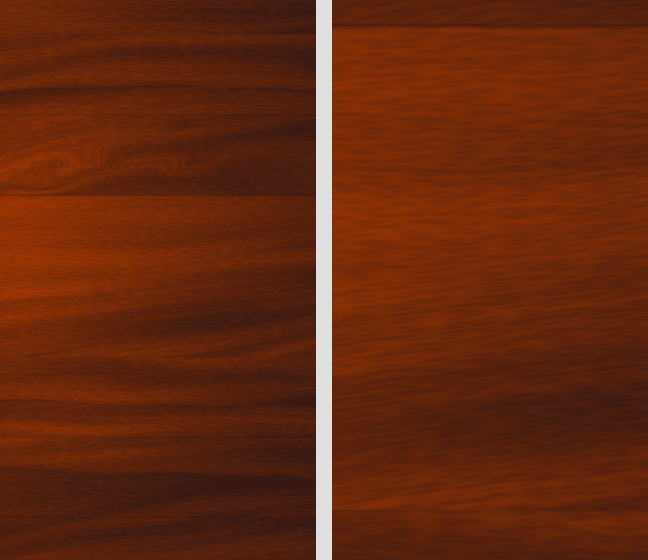
Left: the whole. Right: its middle third, enlarged.
Reproduce this texture procedurally as a WebGL 1 fragment shader.

```glsl
precision highp float;
uniform vec2 u_resolution;

vec2 hash2(vec2 p) {
  return fract(sin(vec2(dot(p, vec2(127.1, 311.7)), dot(p, vec2(269.5, 183.3)))) * 43758.55);
}

// Distance to the nearest scattered cell point
float cellular(vec2 p) {
  vec2 cell = floor(p);
  float nearest = 4.0;
  for (int j = -1; j <= 1; j++) {
    for (int i = -1; i <= 1; i++) {
      vec2 c = cell + vec2(float(i), float(j));
      nearest = min(nearest, length(c + hash2(c) - p));
    }
  }
  return nearest;
}

// Layered sines across the grain, bent slowly along it
float grainLines(float g, float x, float seed) {
  float sum = 0.0, amp = 0.5, freq = 70.0;
  for (int i = 0; i < 6; i++) {
    float n = float(i);
    float bend = sin(freq * 0.31 * g + x * (3.0 + 0.9 * n) + seed * (n + 1.3));
    float swell = 0.7 + 0.5 * sin(freq * 0.19 * g - x * (5.0 + n) + 2.0 * seed);
    sum += amp * swell * sin(freq * g + seed + 2.2 * bend);
    freq *= 1.83;
    amp *= 0.85;
    seed += 2.1;
  }
  return sum;
}

// Wide light and dark bands that run with the grain
float grainBands(float g, float x, float seed) {
  float a = sin(41.0 * g + 1.6 * sin(17.0 * g + 4.0 * x + seed) + seed);
  float b = sin(88.0 * g + 2.0 * sin(29.0 * g - 5.0 * x) + 2.3 * seed);
  return 0.6 * a + 0.5 * b;
}

// Dark streak with a crisp upper edge and a soft lower one
float vein(vec2 p, float height, float slope, float falloff) {
  float d = p.y - height - slope * p.x + 0.005 * sin(9.0 * p.x + 40.0 * height);
  d += 0.0015 * sin(31.0 * p.x + 2.0);
  return exp(-abs(d) * (d > 0.0 ? 300.0 : falloff));
}

float knot(vec2 p, vec2 center, vec2 size) {
  vec2 d = (p - center) / size;
  d += vec2(0.5 * sin(2.3 * d.y + center.x * 19.0), 0.5 * sin(1.7 * d.x + center.x * 30.0));
  return exp(-dot(d, d));
}

void main() {
  vec2 p = gl_FragCoord.xy / u_resolution.y;
  float pixel = 1.0 / u_resolution.y;

  // Horizontal planks; the widest one spans two rows
  float pitch = 0.1439;
  float row = (p.y - 0.0755) / pitch;
  float plank = floor(row);
  float wide = 1.0 - step(0.75, abs(plank - 2.5));
  float figured = 1.0 - step(0.5, abs(plank - 4.0));
  plank = mix(plank, 3.0, wide);
  float seed = 6.28 * hash2(vec2(plank, 3.0)).x;

  // Grain coordinate: tilt, waves and swirls round the knots
  float tilt = 0.06 + 0.09 * cos(1.26 * (plank + 1.0) + 0.5);
  tilt = mix(tilt, 0.2 - 0.18 * smoothstep(0.36, 0.64, p.y), wide);
  float g = p.y - tilt * p.x;
  g += (1.0 + figured) * (0.007 * sin(7.0 * p.x + 9.0 * p.y + seed)
     + 0.0025 * sin(19.0 * p.x - 23.0 * p.y + 2.0 * seed));
  float knots = 0.0;
  for (int i = 0; i < 3; i++) {
    float n = float(i), upper = mod(n, 2.0);
    vec2 center = vec2(0.13 + 0.118 * n + 0.077 * upper, 0.685 + 0.093 * upper);
    float k = figured * knot(p, center, mix(vec2(0.06, 0.03), vec2(0.03, 0.009), upper));
    g += mix(0.034, 0.015, upper) * k;
    knots += k * mix(0.1, 0.7, upper);
  }
  float smallKnot = knot(p, vec2(0.17, 0.473), vec2(0.022, 0.007));
  g += 0.01 * smallKnot;
  knots += 0.7 * smallKnot;

  // Wood tone, with a streaky lower half in the wide plank
  float lines = grainLines(g, p.x, seed);
  float bands = grainBands(g, p.x, seed);
  float streaky = wide * (1.0 - smoothstep(0.42, 0.58, p.y + 0.1 * (0.3 - p.x)));
  float calm = wide * (1.0 - streaky);
  float tone = 0.45 - 0.05 * figured + 0.07 * calm - 0.05 * streaky;
  tone += (0.1 + 0.035 * streaky - 0.035 * calm) * lines;
  tone += (0.11 + 0.04 * streaky - 0.06 * calm) * bands;
  tone -= 0.13 * (1.0 - 0.6 * calm) * smoothstep(0.2, 1.2, lines - bands);
  tone -= 0.25 * knots;
  tone -= 0.3 * vein(p, 0.84, 0.005, 90.0);
  tone -= 0.27 * vein(p, 0.281, -0.004, 80.0);
  tone -= 0.28 * vein(p, 0.169, -0.055, 35.0);

  // Fine pores and fibres
  float pore = 1.0 - smoothstep(0.1, 0.7, cellular(vec2(p.x * 45.0, g * 290.0)));
  tone -= 0.13 * (pore - 0.4);

  // Glow from the left, shade toward the right and the corners
  vec2 away = vec2(p.x * 1.6, (p.y - 0.57) * 1.45);
  tone += 0.8 * (exp(-dot(away, away)) - 0.65);
  tone += 0.08 * exp(-30.0 * dot(away, away));

  // Joints between planks, hidden inside the wide one
  float nearestJoint = floor(row + 0.5);
  float gap = abs(row - nearestJoint) * pitch;
  float strength = 0.05 + 0.1 * hash2(vec2(nearestJoint, 8.0)).y;
  strength += 0.15 * (1.0 - step(0.5, abs(nearestJoint - 4.0)));
  strength *= step(0.5, abs(nearestJoint - 3.0));
  tone -= strength * (1.0 - smoothstep(0.0, max(0.0025, 1.5 * pixel), gap));

  vec3 darkWood = vec3(0.215, 0.095, 0.072);
  vec3 redWood = vec3(0.38, 0.14, 0.04);
  vec3 amberWood = vec3(0.64, 0.215, 0.005);
  vec3 color = mix(darkWood, redWood, clamp(tone / 0.45, 0.0, 1.0));
  color = mix(color, amberWood, clamp((tone - 0.45) / 0.55, 0.0, 1.0));
  gl_FragColor = vec4(color, 1.0);
}
```
